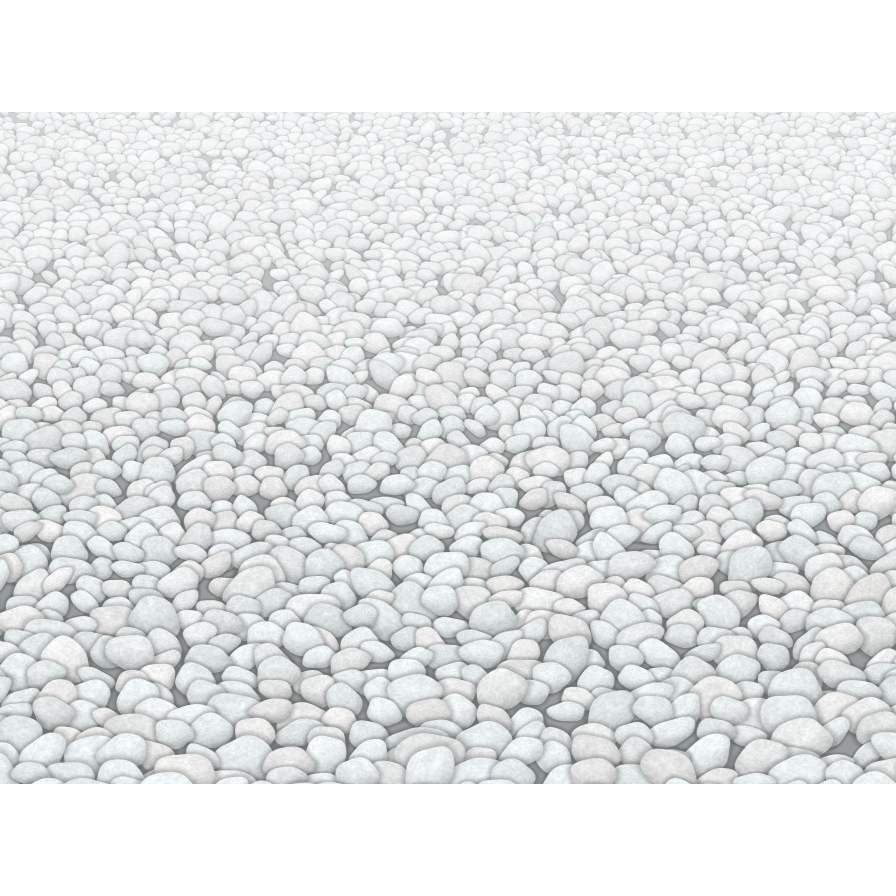
A WebGL 1 fragment shader for this texture:

```glsl
precision highp float;
// A field of pale pebbles receding toward a horizon, between two white bands.
// Rows are spaced logarithmically in depth, so stones shrink evenly with distance;
// each one is a lumpy shaded ellipsoid, painted from the far rows to the near ones.
uniform vec2 u_resolution;

#define HORIZON 1.20      // height at which the stones would vanish
#define BAND 0.125        // height of each white band
#define COLUMN 0.042      // stone spacing across, at unit distance
#define ROW 0.0225        // stone spacing in log depth
#define SIZE_MIN 0.49     // half width of stones, in columns
#define SIZE_MAX 0.84
#define SHADOW 0.76       // brightness at a contact edge
#define HAZE 0.60         // whitening of the far stones
#define GAP_COLOR vec3(0.60, 0.615, 0.62)
#define COOL_STONE vec3(0.880, 0.900, 0.906)
#define WARM_STONE vec3(0.900, 0.897, 0.894)

float hash(vec2 p) {
  vec3 q = fract(vec3(p.xyx) * 0.1031);
  q += dot(q, q.yzx + 33.33);
  return fract((q.x + q.y) * q.z);
}

float noise(vec2 p) {
  vec2 i = floor(p), f = fract(p);
  f = f * f * (3.0 - 2.0 * f);
  return mix(mix(hash(i), hash(i + vec2(1.0, 0.0)), f.x),
             mix(hash(i + vec2(0.0, 1.0)), hash(i + 1.0), f.x), f.y);
}

// Tone, dome lighting, speckles and thin mineral veins of one stone
vec3 stoneColor(vec2 q, float d, vec2 id) {
  float rim = min(d, 1.0);
  vec3 normal = vec3(q / max(length(q), 0.001) * rim, sqrt(1.0 - rim * rim));
  float light = dot(normal, normalize(vec3(-0.12, 0.72, 0.68)));
  float shade = 0.79 + 0.25 * smoothstep(-0.55, 0.95, light);
  float tone = mix(0.96, 1.03, hash(id + 71.3));
  vec3 color = mix(COOL_STONE, WARM_STONE, smoothstep(0.45, 0.95, hash(id + 23.7)));

  vec2 grain = q + id * 7.13;
  float mottle = noise(grain * 3.0) - 0.5;
  float speckle = noise(grain * 11.0) - 0.5;
  float vein = 1.0 - smoothstep(0.0, 0.04, abs(noise(grain * 2.3 + 40.0) - 0.5));
  vein *= smoothstep(0.45, 0.75, noise(grain * 5.0 + 9.0));
  return color * tone * shade + 0.05 * mottle + 0.07 * speckle + 0.045 * vein;
}

// Paints one stone and its soft contact shadow over what lies behind it
vec3 paintStone(vec3 behind, vec2 offset, float scale, vec2 id, float pixel) {
  float pick = hash(id + 5.1);
  float halfWidth = COLUMN * scale * mix(SIZE_MIN, SIZE_MAX, pick * pick);
  float halfHeight = halfWidth * mix(0.52, 0.88, hash(id + 11.9));
  float tilt = hash(id + 37.7) - 0.5;
  tilt *= 0.7 + 4.0 * tilt * tilt;
  float c = cos(tilt), s = sin(tilt);
  vec2 q = vec2(c * offset.x + s * offset.y, c * offset.y - s * offset.x);
  q /= vec2(halfWidth, halfHeight);
  if (dot(q, q) > 2.8) return behind;

  // Uneven outline: a few low harmonics around the ellipse
  float angle = atan(q.y, q.x + 0.00001);
  float phase = 6.2832 * hash(id + 53.3);
  float d = length(q) * (1.0 + 0.05 * sin(2.0 * angle + phase)
    + 0.06 * sin(3.0 * angle + 2.0 * phase) + 0.03 * sin(5.0 * angle - phase));

  behind *= mix(SHADOW, 1.0, smoothstep(0.92, 1.32, d));
  float cover = clamp(0.5 + (1.0 - d) * halfHeight / pixel, 0.0, 1.0);
  vec2 lit = vec2(c * q.x - s * q.y, s * q.x + c * q.y);
  return mix(behind, stoneColor(lit, d, id), cover);
}

vec3 pebbleField(vec2 uv, float pixel) {
  vec3 color = GAP_COLOR;
  float nearestRow = floor(-log(HORIZON - uv.y) / ROW + 0.5);
  for (int j = 0; j < 7; j++) {
    float row = nearestRow + 3.0 - float(j);
    float rowScale = exp(-row * ROW);
    float stagger = hash(vec2(row + 130.0, 91.7));
    float across = (uv.x - 0.5) / (rowScale * COLUMN) - stagger;
    float evenColumn = 2.0 * floor(across * 0.5);
    // Even columns first, then odd ones, so the overlaps agree everywhere
    for (int i = 0; i < 6; i++) {
      float k = float(i);
      float column = evenColumn + (i < 3 ? 2.0 * k - 2.0 : 2.0 * k - 7.0);
      vec2 id = vec2(column, row) + 130.0;
      vec2 jitter = vec2(hash(id + 2.3), hash(id + 17.1)) - 0.5;
      float scale = exp(-(row + 0.7 * jitter.y) * ROW);
      vec2 center = vec2(0.5 + (column + stagger + 0.5 * jitter.x) * COLUMN * rowScale,
                         HORIZON - scale);
      color = paintStone(color, uv - center, scale, id, pixel);
    }
  }
  return max(color, vec3(0.43, 0.45, 0.455));
}

void main() {
  vec2 uv = gl_FragCoord.xy / u_resolution;
  float pixel = 1.0 / u_resolution.y;
  vec3 color = vec3(1.0);
  float inside = clamp(0.5 + (0.5 - BAND - abs(uv.y - 0.5)) / pixel, 0.0, 1.0);
  if (inside > 0.0) {
    vec3 field = pebbleField(uv, pixel);
    // Bright far haze, a little stronger toward the upper right
    float haze = HAZE * smoothstep(0.36, 0.92, uv.y + 0.03 * (uv.x - 0.5));
    field = mix(field, vec3(0.99, 0.995, 0.995), haze);
    color = mix(color, field, inside);
  }
  gl_FragColor = vec4(clamp(color, 0.0, 1.0), 1.0);
}
```
